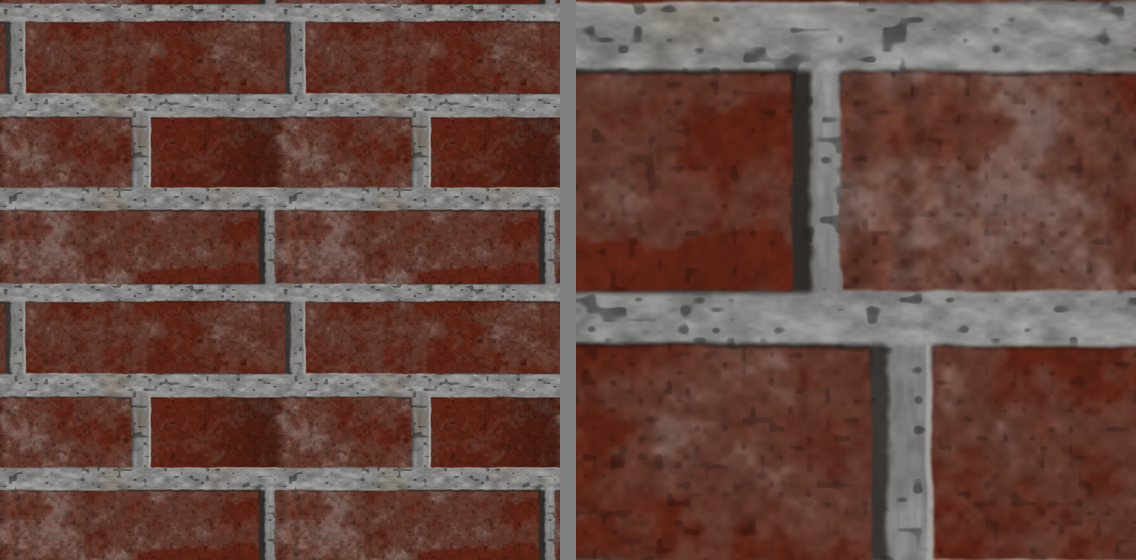
Left, the full canvas; right, a detail of the centre.
Write a Shadertoy shader that draws this texture.

```glsl
const float REPEATS = 2.0;          // tiles across and down
const int ROWS = 3;                 // brick courses per tile, top first
const vec2 CENTRE[ROWS] = vec2[ROWS](vec2(0.555, 0.794), vec2(0.004, 0.456), vec2(0.453, 0.117));
const vec2 EXTENT[ROWS] = vec2[ROWS](vec2(0.4635, 0.1276), vec2(0.4648, 0.125), vec2(0.4714, 0.1302));
const float SHADOW_WIDTH[ROWS] = float[ROWS](0.021, 0.010, 0.024);
const float SHADOW_DEPTH[ROWS] = float[ROWS](0.75, 0.40, 0.85);
const float LIP_LIGHT[ROWS] = float[ROWS](0.65, 0.75, 0.10);
const vec2 BLOOM[ROWS] = vec2[ROWS](vec2(0.36, 0.34), vec2(0.02, 0.46), vec2(0.60, 0.38));  // left, right half

const float CORNER = 0.005;
const float EDGE_WOBBLE = 0.010;
const float EDGE_SOFTNESS = 0.003;
const float MORTAR_CONTRAST = 0.55;

const vec3 RED = vec3(0.355, 0.135, 0.085);
const vec3 BROWN = vec3(0.375, 0.215, 0.172);
const vec3 CHALK = vec3(0.48, 0.39, 0.36);
const vec3 MORTAR = vec3(0.535, 0.535, 0.53);
const vec3 STAIN = vec3(0.47, 0.43, 0.385);
const vec3 LIP = vec3(0.70, 0.68, 0.66);
const vec3 SHADOW = vec3(0.13, 0.115, 0.10);

float hash(vec2 p) {
    vec3 q = fract(p.xyx * 0.1031);
    q += dot(q, q.yzx + 33.33);
    return fract((q.x + q.y) * q.z);
}

// Value noise that wraps over the unit tile
float wrapNoise(vec2 t, vec2 cells, float seed) {
    vec2 p = t * cells, i = floor(p), f = fract(p);
    f = f * f * (3.0 - 2.0 * f);
    vec2 a = mod(i, cells) + seed, b = mod(i + 1.0, cells) + seed;
    return mix(mix(hash(a), hash(vec2(b.x, a.y)), f.x),
               mix(hash(vec2(a.x, b.y)), hash(b), f.x), f.y);
}

float fbm(vec2 t, vec2 cells, int octaves, float seed) {
    float sum = 0.0, total = 0.0, weight = 1.0;
    for (int i = 0; i < octaves; i++) {
        sum += weight * wrapNoise(t, cells, seed + float(i) * 17.0);
        total += weight;
        weight *= 0.6;
        cells *= 2.0;
    }
    return sum / total;
}

float boxDistance(vec2 p, vec2 extent) {
    vec2 q = abs(p) - extent + CORNER;
    return length(max(q, 0.0)) + min(max(q.x, q.y), 0.0) - CORNER;
}

// Fired clay with chalky bloom; b runs from -1 to 1 over the brick
vec3 brickColour(vec2 t, vec2 b, int row) {
    float cloud = fbm(t, vec2(9.0, 11.0), 4, 3.0);
    float streak = wrapNoise(t, vec2(44.0, 9.0), 41.0);
    float fine = fbm(t, vec2(64.0), 2, 73.0);
    float side = smoothstep(-0.06, 0.06, b.x + 0.10 * (cloud - 0.5));
    float bloom = mix(BLOOM[row].x, BLOOM[row].y, side);

    // Bare lower right corner and raised ripples of the last course
    float last = row == 2 ? 1.0 : 0.0;
    float bare = 1.0 - smoothstep(-0.70, -0.45, b.y + 0.9 * (cloud - 0.5));
    bloom -= last * 0.45 * bare * smoothstep(0.0, 0.15, b.x);
    float ripple = (1.0 - smoothstep(-0.82, -0.62, b.x)) * cos(46.0 * b.x + 7.0 * cloud);

    bloom += 1.5 * (cloud - 0.5) + 0.18 * (streak - 0.5) + 0.30 * (fine - 0.5);
    vec3 colour = mix(RED, BROWN, smoothstep(0.05, 0.48, bloom));
    colour = mix(colour, CHALK, 0.85 * smoothstep(0.46, 1.0, bloom));
    float scorch = smoothstep(-0.7, 0.0, b.x) * (1.0 - side) * (row == 1 ? 1.0 : 0.0);
    colour *= 1.0 - 0.25 * scorch + 0.10 * last * ripple;
    float speck = smoothstep(0.72, 0.95, wrapNoise(t, vec2(90.0), 131.0));
    return colour * (0.87 + 0.26 * fine) * (1.0 - 0.22 * speck);
}

// Sandy mortar, combed along the bed or up the joint
vec3 mortarColour(vec2 t, float joint) {
    float bed = fbm(t, vec2(30.0, 56.0), 3, 11.0);
    float comb = fbm(t, vec2(60.0, 14.0), 3, 29.0);
    float grain = mix(bed, comb, 0.7 * joint);
    float stain = smoothstep(0.52, 0.80, fbm(t, vec2(5.0), 3, 57.0));
    float pit = smoothstep(0.74, 0.93, wrapNoise(t, vec2(54.0, 84.0), 97.0));
    vec3 colour = mix(MORTAR, STAIN, 0.7 * stain);
    colour *= 1.0 + MORTAR_CONTRAST * (grain - 0.5) - 0.07 * joint;
    return colour * (1.0 - 0.38 * pit);
}

void mainImage(out vec4 fragColor, in vec2 fragCoord) {
    vec2 t = fract(fragCoord / iResolution.xy * REPEATS);
    float soft = max(EDGE_SOFTNESS, REPEATS / iResolution.y);

    // Nearest brick
    float dist = 1.0;
    vec2 local = vec2(0.0);
    int row = 0;
    for (int i = 0; i < ROWS; i++) {
        vec2 offset = fract(t - CENTRE[i] + 0.5) - 0.5;
        float d = boxDistance(offset, EXTENT[i]);
        if (d < dist) { dist = d; local = offset; row = i; }
    }
    vec2 extent = EXTENT[row];
    float wobble = fbm(t, vec2(14.0), 4, 7.0) - 0.5;
    dist += EDGE_WOBBLE * wobble;

    // Joint, with a lit lip left of the brick and a shadow to its right
    float joint = 1.0 - smoothstep(-0.004, 0.008, abs(local.y) - extent.y);
    vec3 colour = mortarColour(t, joint * step(extent.x, abs(local.x)));
    float left = -local.x - extent.x + 0.008 * wobble;
    float right = local.x - extent.x + 0.018 * wobble;
    float lip = 1.0 - smoothstep(0.005, 0.010, left);
    colour = mix(colour, LIP, LIP_LIGHT[row] * lip * joint * step(local.x, 0.0));
    float shade = 1.0 - smoothstep(SHADOW_WIDTH[row] - 0.007, SHADOW_WIDTH[row] + 0.003, right);
    colour = mix(colour, SHADOW, SHADOW_DEPTH[row] * shade * joint * step(0.0, local.x));

    // Brick face and the dark line under the bed above it
    vec3 clay = brickColour(t, local / extent, row);
    colour = mix(clay, colour, smoothstep(-soft, soft, dist));
    float crease = 1.0 - smoothstep(0.0, 0.006, abs(dist));
    colour *= 1.0 - 0.28 * crease * smoothstep(0.6, 0.95, local.y / extent.y);
    fragColor = vec4(colour, 1.0);
}
```
